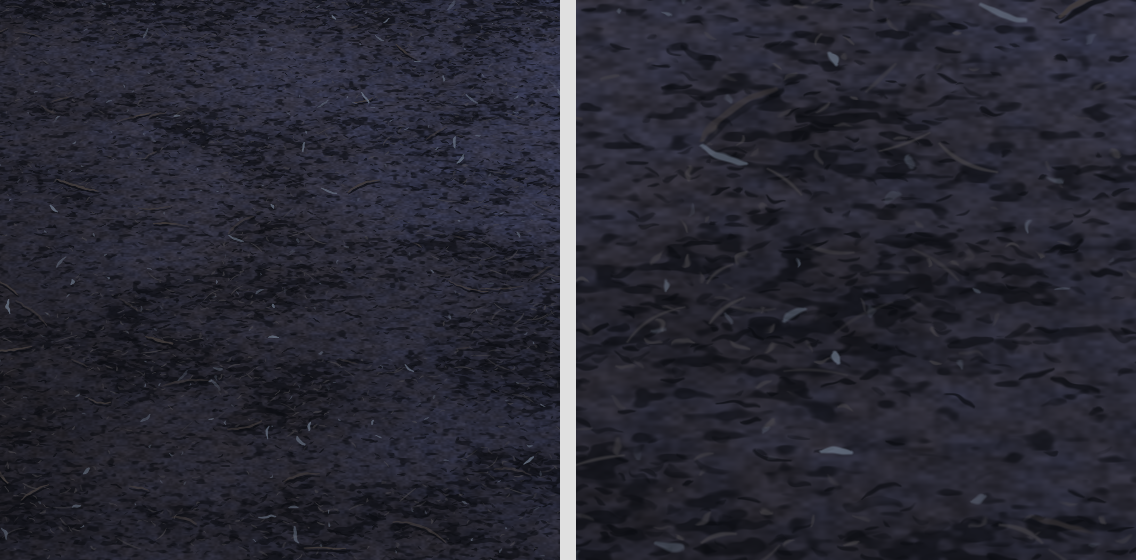
Left: the whole. Right: its middle third, enlarged.
Reproduce this texture procedurally as a three.js fragment shader.

```glsl
varying vec2 vUv;

const vec3 SOIL_WARM = vec3(0.178, 0.172, 0.212);
const vec3 SOIL_BLUE = vec3(0.200, 0.208, 0.292);
const vec3 HUMUS = vec3(0.040, 0.046, 0.066);
const vec3 STRAW = vec3(0.310, 0.300, 0.310);
const vec3 BARK = vec3(0.270, 0.245, 0.240);
const vec3 PALE_LEAF = vec3(0.440, 0.490, 0.560);
const float EDGE = 0.0011;

vec2 hash2(vec2 p) {
  vec3 q = fract(vec3(p.xyx) * vec3(0.1031, 0.1030, 0.0973));
  q += dot(q, q.yzx + 33.33);
  return fract((q.xx + q.yz) * q.zy);
}

float noise(vec2 p) {
  vec2 cell = floor(p);
  vec2 f = fract(p);
  f = f * f * (3.0 - 2.0 * f);
  float low = mix(hash2(cell).x, hash2(cell + vec2(1.0, 0.0)).x, f.x);
  float high = mix(hash2(cell + vec2(0.0, 1.0)).x, hash2(cell + 1.0).x, f.x);
  return mix(low, high, f.y);
}

float fbm(vec2 p) {
  float sum = 0.0;
  float gain = 0.533;
  for (int i = 0; i < 4; i++) {
    sum += gain * noise(p);
    p = p * 2.03 + 17.3;
    gain *= 0.5;
  }
  return sum;
}

// Coverage of one bent, tapered sliver centred on the origin
float sliver(vec2 p, float angle, float halfLen, float halfWidth, float bend, float soft) {
  float c = cos(angle);
  float s = sin(angle);
  p = vec2(c * p.x + s * p.y, c * p.y - s * p.x);
  float t = clamp(p.x / halfLen, -1.0, 1.0);
  p.y -= bend * halfLen * (t * t - 0.5);
  float dist = length(vec2(p.x - t * halfLen, p.y)) - halfWidth * (1.0 - 0.5 * t * t);
  return 1.0 - smoothstep(-soft, soft, dist);
}

// Jittered grid of slivers; size holds half length and half width on the canvas
float scatter(vec2 p, float cells, float seed, float share, vec2 size, float tilt) {
  vec2 g = p * cells;
  vec2 home = floor(g);
  float cover = 0.0;
  for (int y = -1; y <= 1; y++) {
    for (int x = -1; x <= 1; x++) {
      vec2 cell = home + vec2(float(x), float(y));
      vec2 place = hash2(cell + seed);
      vec2 form = hash2(cell + seed + 71.7);
      vec2 fate = hash2(cell + seed + 139.1);
      float present = smoothstep(0.0, 0.06, share - fate.x);
      vec2 dims = size * cells * vec2(mix(0.35, 1.25, form.x), mix(0.7, 1.2, place.y));
      float angle = (form.y - 0.5) * tilt;
      float bend = (fate.y - 0.5) * 0.5;
      vec2 offset = g - cell - mix(vec2(0.1), vec2(0.9), place);
      float shape = sliver(offset, angle, dims.x, dims.y, bend, EDGE * cells);
      cover = max(cover, shape * present * mix(0.45, 1.0, place.x));
    }
  }
  return cover;
}

// Mild foreshortening: features shrink towards the top
vec2 groundPlane(vec2 uv) {
  return vec2((uv.x - 0.5) / (1.15 - 0.3 * uv.y) + 2.0, uv.y * (1.0 + 0.3 * uv.y) + 2.0);
}

float litterAmount(vec2 uv, vec2 p) {
  float near = 1.0 - smoothstep(0.45, 0.68, uv.y);
  float far = smoothstep(0.90, 1.0, uv.y);
  float patches = fbm(p * vec2(5.0, 11.0) + 5.0);
  return smoothstep(0.38, 0.78, patches - 0.05 + 0.12 * near + 0.24 * far);
}

vec3 soil(vec2 uv, vec2 p, float litter) {
  float cloud = fbm(p * vec2(3.0, 5.0) + 40.0) - 0.5;
  float blue = 0.10 + 0.50 * uv.x + 0.30 * smoothstep(0.35, 0.85, uv.y) + 0.9 * cloud;
  vec3 color = mix(SOIL_WARM, SOIL_BLUE, clamp(blue, 0.0, 1.0));
  float light = mix(0.88, 1.06, smoothstep(0.25, 0.75, uv.y)) * mix(0.86, 1.0, smoothstep(0.0, 0.4, uv.x));
  float grain = noise(p * vec2(210.0, 300.0)) + noise(p * vec2(85.0, 150.0)) - 1.0;
  float tint = noise(p * vec2(50.0, 80.0) + 9.0) - 0.5;
  color *= light * (1.0 - 0.18 * litter) * (1.0 + 0.30 * grain);
  return color * (1.0 + tint * vec3(0.06, 0.0, -0.10));
}

void main() {
  vec2 p = groundPlane(vUv);
  float litter = litterAmount(vUv, p);
  vec3 color = soil(vUv, p, litter);
  vec2 ragged = p + 0.005 * (vec2(noise(p * 140.0), noise(p * 140.0 + 60.0)) - 0.5);

  // Irregular damp hollows and crumbs
  float pitNoise = 0.6 * noise(p * vec2(55.0, 125.0)) + 0.4 * noise(p * vec2(120.0, 210.0) + 31.0);
  float pits = smoothstep(0.56, 0.76, pitNoise + 0.16 * (litter - 0.4));
  color = mix(color, HUMUS, 0.60 * pits);

  // Dark rotted fragments, mostly lying level
  float crumbs = scatter(ragged, 85.0, 3.0, 0.16 + 0.40 * litter, vec2(0.0048, 0.0018), 1.4);
  float scraps = scatter(ragged, 46.0, 11.0, 0.08 + 0.55 * litter, vec2(0.0100, 0.0023), 1.1);
  float clumps = scatter(ragged, 24.0, 23.0, 0.45 * litter, vec2(0.0190, 0.0042), 0.7);
  color = mix(color, HUMUS, 0.75 * max(crumbs, max(scraps, clumps)));

  // Dull straw and chips
  float chips = scatter(ragged, 62.0, 37.0, 0.08 + 0.32 * litter, vec2(0.0048, 0.0015), 2.6);
  float straw = scatter(p, 28.0, 51.0, 0.03 + 0.38 * litter, vec2(0.0170, 0.0014), 1.9);
  color = mix(color, STRAW, 0.55 * max(chips, straw));

  // Twigs with a shadow below
  float twigShare = 0.12 + 0.28 * litter;
  vec2 twigSize = vec2(0.038, 0.0022);
  vec2 twigPlace = mix(p, ragged, 0.5);
  float shadow = scatter(twigPlace + vec2(-0.001, 0.005), 11.0, 67.0, twigShare, twigSize, 1.6);
  float twigs = scatter(twigPlace, 11.0, 67.0, twigShare, twigSize, 1.6);
  color = mix(color, HUMUS, 0.85 * shadow);
  color = mix(color, BARK, 0.90 * twigs);

  // Sparse pale leaves catching the sky
  float leaves = scatter(mix(p, ragged, 0.6), 17.0, 83.0, 0.10 + 0.10 * litter, vec2(0.0125, 0.0027), 4.5);
  float flakes = scatter(ragged, 36.0, 97.0, 0.10 + 0.08 * litter, vec2(0.0035, 0.0017), 4.5);
  color = mix(color, PALE_LEAF, 0.75 * leaves);
  color = mix(color, PALE_LEAF, 0.55 * flakes);

  gl_FragColor = vec4(color, 1.0);
}
```
